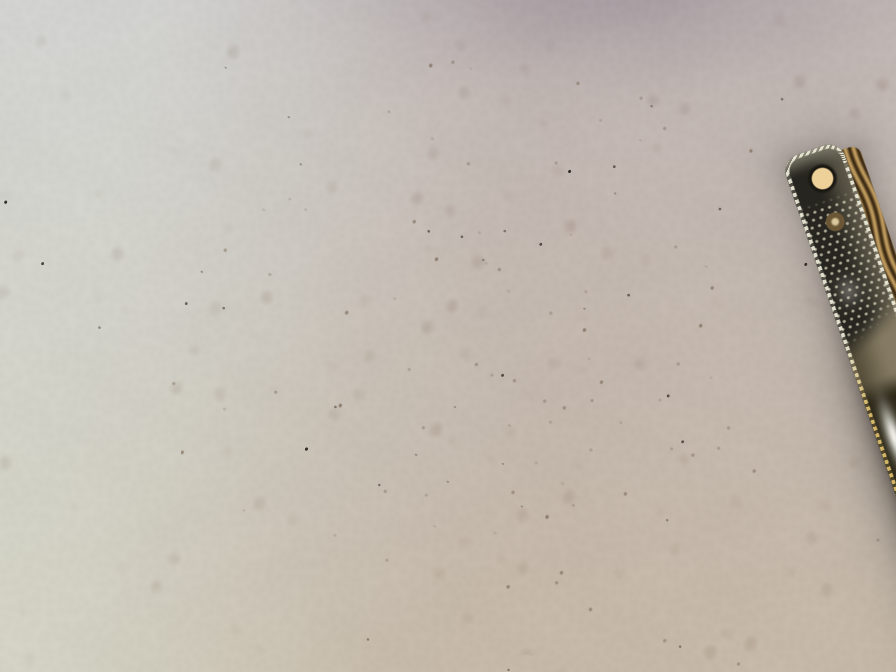
Write a Shadertoy shader that draws this texture.

```glsl
vec2 hash2(vec2 p) {
    return fract(sin(vec2(dot(p, vec2(127.1, 311.7)), dot(p, vec2(269.5, 183.3)))) * 43758.5);
}

float roundBox(vec2 p, vec2 halfSize, float r) {
    vec2 q = abs(p) - halfSize + r;
    return length(max(q, 0.0)) + min(max(q.x, q.y), 0.0) - r;
}

// Distance to the nearest jittered cell point
float cellular(vec2 p) {
    float nearest = 1.0;
    for (int y = -1; y <= 1; y++)
        for (int x = -1; x <= 1; x++) {
            vec2 cell = floor(p) + vec2(x, y);
            nearest = min(nearest, length(cell + hash2(cell) - p));
        }
    return nearest;
}

// Sparse spots of varied size and strength, one per cell at most
float specks(vec2 p, float scale, float share, float radius, float soft) {
    p = mat2(0.88, 0.47, -0.47, 0.88) * p * scale;
    vec2 cell = floor(p);
    vec2 kind = hash2(cell + 37.0);
    vec2 offset = fract(p) - 0.25 - 0.5 * hash2(cell);
    offset.x *= 0.7 + 0.5 * kind.y;
    float r = radius * scale * (0.6 + 0.6 * kind.y);
    float spot = 1.0 - smoothstep(r - soft * scale, r + soft * scale, length(offset));
    return spot * step(kind.x, share) * (0.3 + 0.7 * kind.y * kind.y);
}

vec3 paper(vec2 p, float px) {
    float across = p.x + 0.10 * (1.0 - p.y) + 0.03 * sin(p.y * 5.0 + p.x * 3.0);
    vec3 cool = mix(vec3(0.825, 0.822, 0.765), vec3(0.822, 0.825, 0.815), p.y);
    vec3 warm = mix(vec3(0.77, 0.72, 0.655), vec3(0.755, 0.715, 0.705), p.y);
    vec3 col = mix(cool, warm, smoothstep(0.08, 0.88, across));
    // Lilac shade along the top
    vec2 shade = (p - vec2(0.9, 1.03)) / vec2(0.32, 0.12);
    col -= vec3(0.10, 0.10, 0.07) * exp(-dot(shade, shade));
    // Mottling and fine grain
    col += 0.004 * sin(p.x * 23.0 + 2.0 * sin(p.y * 17.0)) * sin(p.y * 29.0 + p.x * 7.0);
    col += 0.018 * (cellular(p * 75.0) - 0.45);
    // Dirt, thickest right of the middle
    vec2 away = (p - vec2(0.80, 0.42)) / vec2(0.42, 0.50);
    float dirt = exp(-dot(away, away));
    float smudge = specks(p + 3.0, 17.0, 0.10 + 0.35 * dirt, 0.008, 0.007);
    col -= vec3(0.05, 0.06, 0.065) * smudge;
    float faint = specks(p + 5.0, 34.0, 0.16 * dirt, 0.0024, 0.7 * px + 0.0006);
    col = mix(col, vec3(0.45, 0.38, 0.31), 0.7 * faint);
    float dark = specks(p + 1.0, 19.0, 0.015 + 0.16 * dirt, 0.0021, 0.6 * px);
    return mix(col, vec3(0.16, 0.14, 0.12), dark);
}

// q.x runs across the lever, q.y down its length
vec3 leverMetal(vec2 q, float px) {
    vec3 col = mix(vec3(0.15, 0.145, 0.12), vec3(0.36, 0.34, 0.28), smoothstep(0.035, 0.09, q.x));
    col = mix(vec3(0.46, 0.45, 0.39), col, smoothstep(0.01, 0.045, q.y));
    vec3 polished = mix(vec3(0.33, 0.30, 0.22), vec3(0.52, 0.48, 0.39), smoothstep(0.0, 0.06, q.x));
    col = mix(col, polished, smoothstep(0.27, 0.32, q.y + 0.4 * (q.x - 0.04)));
    // Dark reflection, then a bright glint
    col = mix(col, vec3(0.17, 0.15, 0.09), smoothstep(0.36, 0.40, q.y) * (1.0 - smoothstep(0.05, 0.08, q.x)));
    vec2 glint = (q - vec2(0.026, 0.455)) / vec2(0.011, 0.045);
    col = mix(col, vec3(0.93, 0.93, 0.90), exp(-dot(glint, glint)));
    vec2 haze = (q - vec2(0.032, 0.227)) / vec2(0.016, 0.02);
    col += 0.22 * exp(-dot(haze, haze));
    // Knurled dots in staggered rows
    vec2 grid = q / vec2(0.0115, 0.0105);
    grid.x += 0.5 * mod(floor(grid.y), 2.0);
    float knurl = 1.0 - smoothstep(0.0022 - px, 0.0022 + px, length(fract(grid) - 0.5) * 0.011);
    knurl *= smoothstep(0.085, 0.10, q.y) * (1.0 - smoothstep(0.27, 0.30, q.y + 0.4 * (q.x - 0.04)));
    col = mix(col, vec3(0.80, 0.79, 0.70), 0.8 * knurl);
    // Rivets
    float small = length(q - vec2(0.047, 0.123));
    col = mix(col, vec3(0.42, 0.34, 0.21), 1.0 - smoothstep(0.014 - px, 0.014 + px, small));
    col = mix(col, vec3(0.86, 0.78, 0.62), 1.0 - smoothstep(0.003, 0.008, small));
    float big = length(q - vec2(0.050, 0.056));
    col = mix(col, vec3(0.10, 0.09, 0.07), 1.0 - smoothstep(0.018, 0.024, big));
    return mix(col, vec3(0.93, 0.82, 0.60), 1.0 - smoothstep(0.016 - px, 0.016 + px, big));
}

void mainImage(out vec4 fragColor, in vec2 fragCoord) {
    float px = 1.0 / iResolution.y;
    vec2 p = fragCoord * px;
    p.x += 0.5 * (4.0 / 3.0 - iResolution.x * px);
    vec2 d = p - vec2(1.1585, 0.771);
    vec2 q = vec2(dot(d, vec2(0.946, 0.325)), dot(d, vec2(0.325, -0.946)));
    float top = roundBox(q - vec2(0.0465, 0.51), vec2(0.0465, 0.50), 0.026);
    float under = roundBox(q - vec2(0.077, 0.53), vec2(0.040, 0.505), 0.015);
    vec3 col = paper(p, px);

    // Soft shadow, deeper where the lever rises
    float gap = max(min(top, under), 0.0);
    col *= 1.0 - (0.16 + 0.28 * smoothstep(0.1, 0.5, q.y)) * exp(-gap * 38.0);

    // Brass lower lever
    vec3 brass = mix(vec3(0.24, 0.17, 0.08), vec3(0.74, 0.60, 0.36), 0.5 + 0.5 * sin(q.x * 520.0 + 2.0 * sin(q.y * 40.0)));
    col = mix(col, brass, 1.0 - smoothstep(-px, px, under));

    // Upper lever with a beaded rim
    vec3 metal = leverMetal(q, px);
    float rim = 1.0 - smoothstep(0.0015, 0.0015 + 2.0 * px, abs(top + 0.003));
    float along = q.y + q.x * (1.0 - smoothstep(0.02, 0.05, q.y));
    float bead = smoothstep(0.25, 0.6, 0.5 + 0.5 * sin(along * 598.0));
    vec3 rimColor = mix(vec3(0.92, 0.91, 0.84), vec3(0.86, 0.74, 0.42), smoothstep(0.28, 0.42, q.y));
    metal = mix(metal, rimColor, rim * (0.2 + 0.75 * bead));
    col = mix(col, metal, 1.0 - smoothstep(-px, px, top));
    fragColor = vec4(col, 1.0);
}
```
